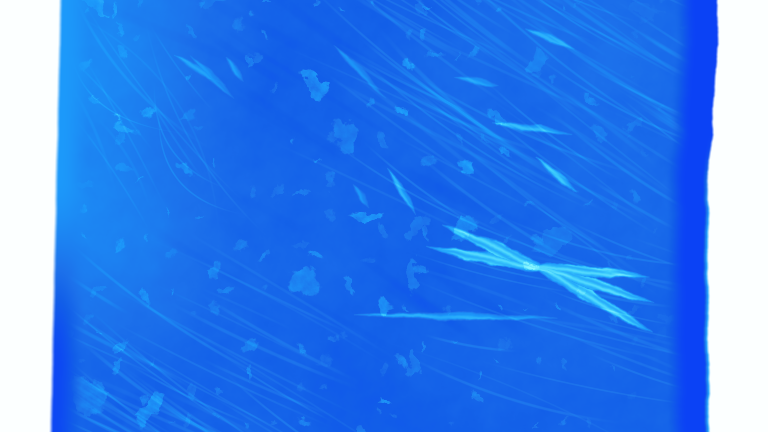
Give the GLSL for this texture, as a WebGL 2 fragment shader.

```glsl
#version 300 es
precision highp float;

#define FIBRE_GLOW 0.085
#define FIBRE_FAN 0.26
#define FLAKE_GLOW 0.24
#define FLAKE_SHARE 0.42
#define SHARD_GLOW 0.46
#define CLOUD_DEPTH 0.03
#define BASE_LEVEL 0.385
#define BAND_LEVEL 0.26

uniform vec2 u_resolution;
out vec4 fragColor;

vec3 hash3(float n) {
    return fract(sin(n * vec3(12.99, 78.23, 39.35) + 1.7) * 4375.85);
}

mat2 turn(float angle) {
    float c = cos(angle), s = sin(angle);
    return mat2(c, -s, s, c);
}

float ramp(float a, float b, float x) { return clamp((x - a) / (b - a), 0.0, 1.0); }

// Layered, turned sines, roughly -1 to 1
float ripple(vec2 p) {
    float sum = 0.0, gain = 0.5;
    for (int i = 0; i < 5; i++) {
        sum += gain * sin(p.x + 1.4 * sin(p.y)) * cos(p.y * 0.8 + sin(p.x * 0.7));
        p = turn(0.9) * p * 1.9 + 2.3;
        gain *= 0.6;
    }
    return sum;
}

// Sheaf of thin bent fibres scattered around a centre
float sheaf(vec2 p, vec2 centre, vec2 spread, float angle, float bend, float thick, int count, float seed) {
    float sum = 0.0, pixel = 1.0 / u_resolution.y;
    for (int i = 0; i < count; i++) {
        vec3 place = hash3(seed + float(i));
        vec3 form = hash3(seed + float(i) + 0.5);
        vec2 q = turn(angle + (place.z - 0.5) * FIBRE_FAN) * (p - centre - spread * (2.0 * place.xy - 1.0));
        q.y -= bend * (form.x - 0.3) * q.x * q.x;
        float width = thick * mix(0.3, 1.3, form.z * form.z);
        float reach = mix(0.12, 0.36, form.y);
        float line = 1.0 - smoothstep(width * 0.3, width + pixel, abs(q.y));
        sum += line * (1.0 - smoothstep(0.3, 1.0, abs(q.x) / reach)) * mix(0.35, 1.0, form.x);
    }
    return sum;
}

// Ragged flakes, one per occupied cell
float flakes(vec2 p, float cell, float seed) {
    vec2 warped = p + 0.16 * cell * vec2(ripple(p * 5.0 / cell), ripple(p.yx * 5.5 / cell + 4.0));
    vec2 home = floor(p / cell);
    float cover = 0.0;
    for (int k = 0; k < 9; k++) {
        vec2 id = home + vec2(k % 3 - 1, k / 3 - 1);
        float key = dot(id, vec2(1.37, 7.91)) + seed;
        vec3 place = hash3(key), form = hash3(key + 0.37);
        vec2 q = turn(form.x * 6.28) * (warped - (id + 0.15 + 0.7 * place.xy) * cell);
        float radius = cell * mix(0.08, 0.27, form.y * form.y);
        float d = length(q * vec2(0.75, mix(1.0, 2.4, form.z))) - radius;
        float shape = 1.0 - smoothstep(-0.003, 0.003, d);
        cover = max(cover, shape * step(place.z, FLAKE_SHARE) * mix(0.3, 1.0, form.x));
    }
    return cover * (0.75 + 0.4 * ripple(p * 9.0 / cell));
}

// Tapered sliver from a to b, streaked along its length
float shard(vec2 p, vec2 a, vec2 b, float width) {
    vec2 axis = b - a, q = p - a;
    float t = clamp(dot(q, axis) / dot(axis, axis), 0.0, 1.0);
    float side = dot(q, normalize(vec2(-axis.y, axis.x)));
    float d = length(q - axis * t) - width * sin(3.14 * t) * (0.8 + 0.3 * ripple(p * 30.0));
    return (1.0 - smoothstep(-0.004, 0.003, d)) * (0.8 + 0.2 * sin(side * 420.0 + t * 5.0));
}

float shards(vec2 p) {
    p += 0.004 * vec2(ripple(p * 22.0), ripple(p.yx * 25.0));
    vec2 hub = vec2(1.25, 0.38);
    float sum = 0.65 * shard(p, vec2(0.82, 0.27), vec2(1.29, 0.265), 0.010);
    // Spokes to both sides of the hub
    for (int i = 0; i < 5; i++) {
        float n = float(i), angle = -0.3 + 0.11 * (n - 2.0) + 3.14 * mod(n, 2.0);
        vec2 ray = vec2(cos(angle), sin(angle));
        sum = max(sum, shard(p, hub - 0.05 * ray, hub + (0.24 + 0.1 * hash3(n).x) * ray, 0.018));
    }
    // Stray slivers
    for (int i = 0; i < 10; i++) {
        vec3 place = hash3(float(i) + 31.0), form = hash3(float(i) + 57.3);
        vec2 start = vec2(0.25, 0.5) + vec2(1.1, 0.45) * place.xy;
        float angle = -0.55 + 1.1 * (form.x - 0.5);
        vec2 ray = vec2(cos(angle), sin(angle)) * mix(0.06, 0.2, form.y);
        sum = max(sum, mix(0.3, 0.8, form.z) * shard(p, start, start + ray, 0.010));
    }
    return sum;
}

// Light level to blue scale
vec3 tint(float g) {
    vec3 c = mix(vec3(0.04, 0.24, 0.97), vec3(0.07, 0.37, 0.91), ramp(0.24, 0.37, g));
    c = mix(c, vec3(0.11, 0.44, 0.92), ramp(0.37, 0.44, g));
    c = mix(c, vec3(0.11, 0.60, 0.98), ramp(0.44, 0.60, g));
    c = mix(c, vec3(0.24, 0.80, 0.99), ramp(0.60, 0.80, g));
    return mix(c, vec3(0.55, 0.97, 1.0), ramp(0.80, 1.0, g));
}

void main() {
    vec2 p = gl_FragCoord.xy / u_resolution.y;
    float rag = ripple(vec2(3.0, p.y * 18.0));
    float fromLeft = p.x - 0.116 - 0.023 * p.y - 0.001 * rag;
    float fromRight = 1.64 + 0.022 * smoothstep(0.5, 0.95, p.y) + 0.005 * rag - p.x;

    // Cloudy body with a glow at the left
    float level = BASE_LEVEL + CLOUD_DEPTH * ripple(p * 5.0) + 0.012 * ripple(p * 45.0);
    float glow = (p.x - 0.2) / 0.24;
    level += 0.16 * exp(-glow * glow) * smoothstep(0.05, 0.55, p.y);
    level += 0.035 * smoothstep(0.85, 1.4, p.x) * smoothstep(0.25, 0.7, p.y);

    // Fibres, flakes and shards
    float fibres = sheaf(p, vec2(1.26, 0.78), vec2(0.40, 0.30), -0.55, 0.5, 0.004, 85, 3.0);
    fibres += sheaf(p, vec2(0.42, 0.14), vec2(0.30, 0.20), -0.52, 0.4, 0.004, 48, 120.0);
    fibres += sheaf(p, vec2(1.35, 0.24), vec2(0.28, 0.18), -0.30, 0.8, 0.003, 24, 210.0);
    fibres += sheaf(p, vec2(0.32, 0.72), vec2(0.14, 0.18), -0.95, 4.0, 0.003, 14, 290.0);
    float haze = sheaf(p, vec2(0.75, 0.62), vec2(0.40, 0.35), -0.5, 0.4, 0.020, 14, 350.0);
    float detail = FIBRE_GLOW * min(fibres, 2.2) - 0.02 * haze;
    float scatter = 1.0 - 0.6 * smoothstep(1.25, 1.5, p.x);
    detail += FLAKE_GLOW * scatter * max(flakes(p, 0.13, 5.0), 0.7 * flakes(p, 0.06, 41.0));
    detail += SHARD_GLOW * shards(p);
    level += detail * smoothstep(0.04, 0.12, fromRight) * smoothstep(0.02, 0.10, fromLeft);

    // Dark and bright side bands
    float leftBand = mix(0.28, 0.60, smoothstep(0.15, 0.6, p.y));
    level = mix(leftBand, level, smoothstep(0.01, 0.08, fromLeft));
    level = mix(BAND_LEVEL, level, smoothstep(0.05, 0.10, fromRight));
    level += 0.4 * (1.0 - smoothstep(0.0, 0.012, fromRight)) * (1.0 - smoothstep(0.45, 0.7, p.y));

    float slab = smoothstep(-0.004, 0.008, fromLeft) * smoothstep(-0.004, 0.004, fromRight);
    fragColor = vec4(mix(vec3(0.99, 1.0, 1.0), tint(level), slab), 1.0);
}
```
